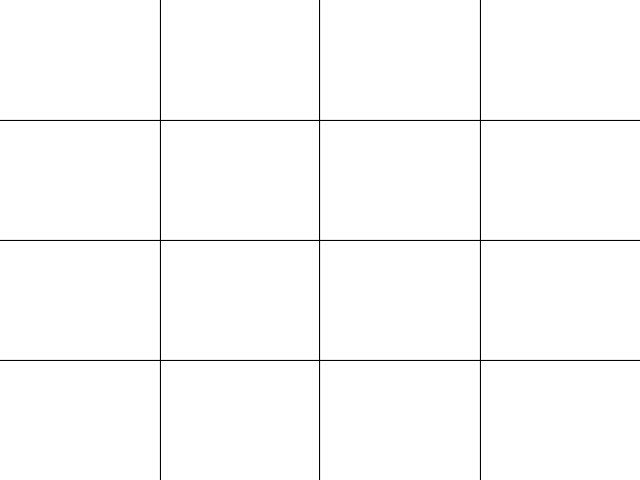
Reproduce this pattern procedurally as a Shadertoy shader.

```glsl
// Draws a plain four by four grid of thin black rules on white paper.

const vec2 CELLS = vec2(4.0);          // repeats across and down
const float LINE_WIDTH = 0.00224;      // in canvas heights
const float LINE_SHIFT = 0.00094;      // small misregistration of each rule
const vec3 PAPER = vec3(1.0);
const vec3 INK = vec3(0.0);

// Share of a pixel that is covered by a band centred at distance zero.
float bandCoverage(float dist, float width, float pixel) {
    float right = min(dist + 0.5 * pixel, 0.5 * width);
    float left = max(dist - 0.5 * pixel, -0.5 * width);
    return clamp((right - left) / pixel, 0.0, 1.0);
}

// Coverage of the inner rule nearest to a position along one axis.
float ruleCoverage(float position, float index, float spacing, float shift,
                   float cells, float pixel) {
    float isInner = step(0.5, index) * step(index, cells - 0.5);
    float dist = position - index * spacing - shift;
    return isInner * bandCoverage(dist, LINE_WIDTH, pixel);
}

void mainImage(out vec4 fragColor, in vec2 fragCoord) {
    float pixel = 1.0 / iResolution.y;
    vec2 position = fragCoord * pixel;
    vec2 spacing = iResolution.xy * pixel / CELLS;
    vec2 index = floor(position / spacing + 0.5);

    // Upright rules lean right or left in turn; level rules all sit low.
    float alternate = mod(index.x, 2.0) * 2.0 - 1.0;
    vec2 shift = LINE_SHIFT * vec2(alternate, -1.0);

    float upright = ruleCoverage(position.x, index.x, spacing.x, shift.x, CELLS.x, pixel);
    float level = ruleCoverage(position.y, index.y, spacing.y, shift.y, CELLS.y, pixel);

    // Union of both sets of rules over the paper.
    float ink = 1.0 - (1.0 - upright) * (1.0 - level);
    fragColor = vec4(mix(PAPER, INK, ink), 1.0);
}
```
